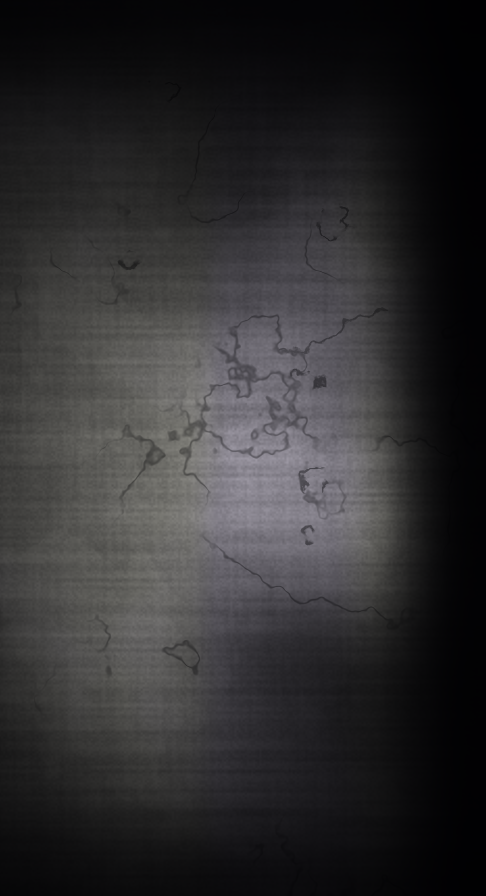
Write a Shadertoy shader that draws this background.

```glsl
// A dark, worn metal wall lit by overlapping soft pools of light.
// Stretched noise makes the brushed weave; noise contours make the stains,
// the hairline cracks and the chipped flakes.

const float AMBIENT = 0.035;
const float STREAK_GAIN = 0.24;
const float WEAVE_GAIN = 0.13;
const float STAIN_GAIN = 0.30;
const float GRAIN_GAIN = 0.13;
const float CRACK_DEPTH = 0.32;
const float CHIP_DEPTH = 0.42;
const vec3 OLIVE = vec3(1.015, 1.01, 0.95);
const vec3 VIOLET = vec3(1.0, 0.975, 1.035);
const vec3 SHADOW_TINT = vec3(0.001, 0.0, 0.007);

// Pools of light: centre and radius, in fractions of the canvas.
const int POOLS = 7;
const vec4 POOL_SHAPE[POOLS] = vec4[](
    vec4(0.60, 0.49, 0.25, 0.17), vec4(0.25, 0.50, 0.41, 0.29),
    vec4(0.70, 0.72, 0.15, 0.11), vec4(0.29, 0.25, 0.23, 0.14),
    vec4(0.77, 0.40, 0.12, 0.10), vec4(0.56, 0.28, 0.20, 0.07),
    vec4(0.48, 0.12, 0.38, 0.16));
const float POOL_POWER[POOLS] = float[](0.31, 0.31, 0.13, 0.11, 0.16, -0.06, 0.055);

// Chipped flakes: centre and size.
const int CHIPS = 6;
const vec3 CHIP[CHIPS] = vec3[](
    vec3(0.635, 0.464, 0.021), vec3(0.642, 0.406, 0.011),
    vec3(0.632, 0.580, 0.015), vec3(0.270, 0.706, 0.014),
    vec3(0.705, 0.756, 0.022), vec3(0.350, 0.896, 0.020));

float hash(vec2 p) {
    return fract(sin(dot(p, vec2(127.1, 311.7))) * 43758.545);
}

float noise(vec2 p) {
    vec2 i = floor(p), f = fract(p);
    f = f * f * (3.0 - 2.0 * f);
    return mix(mix(hash(i), hash(i + vec2(1, 0)), f.x),
               mix(hash(i + vec2(0, 1)), hash(i + vec2(1, 1)), f.x), f.y);
}

float fbm(vec2 p) {
    float sum = 0.0, gain = 0.5;
    for (int i = 0; i < 5; i++) {
        sum += gain * noise(p);
        p = mat2(1.6, 1.2, -1.2, 1.6) * p + 7.3;
        gain *= 0.5;
    }
    return sum / 0.97;
}

float segmentDistance(vec2 p, vec2 a, vec2 b) {
    vec2 d = b - a;
    return length(p - a - d * clamp(dot(p - a, d) / dot(d, d), 0.0, 1.0));
}

float lighting(vec2 uv) {
    float light = AMBIENT;
    for (int i = 0; i < POOLS; i++) {
        vec2 d = (uv - POOL_SHAPE[i].xy) / POOL_SHAPE[i].zw;
        light += POOL_POWER[i] * exp(-dot(d, d));
    }
    // Shade at the right side, the upper edge and the lower edge.
    light *= mix(0.12, 1.0, smoothstep(0.97, 0.73, uv.x));
    light *= mix(0.35, 1.0, smoothstep(1.0, 0.84, uv.y));
    return light * mix(0.5, 1.0, smoothstep(0.0, 0.14, uv.y));
}

float damage(vec2 uv, vec2 p, vec2 aspect) {
    vec2 wobble = vec2(fbm(p * 38.0), fbm(p * 38.0 + 19.0)) - 0.5;

    // Scattered hairline cracks follow noise contours inside rough patches.
    float contour = abs(fbm(p * 11.0 + 4.0) - 0.5);
    float patches = smoothstep(0.54, 0.68, fbm(p * 6.0 + 31.0));
    float wear = CRACK_DEPTH * patches * smoothstep(0.018, 0.0, contour);

    // One long rising crack.
    vec2 bent = p + wobble * 0.035;
    float crack = segmentDistance(bent, vec2(0.59, 0.602) * aspect, vec2(0.80, 0.662) * aspect);
    wear = max(wear, CRACK_DEPTH * smoothstep(0.0028, 0.0005, crack));

    // Flakes with a dark, broken rim.
    for (int i = 0; i < CHIPS; i++) {
        vec2 d = p - CHIP[i].xy * aspect + wobble * CHIP[i].z * 2.6;
        float edge = abs(length(d * vec2(0.75, 1.2)) - CHIP[i].z * 0.55);
        float broken = smoothstep(0.40, 0.58, noise(p * 70.0 + float(i)));
        wear = max(wear, CHIP_DEPTH * broken * smoothstep(0.0032, 0.0006, edge));
    }
    return wear;
}

void mainImage(out vec4 fragColor, in vec2 fragCoord) {
    vec2 uv = fragCoord / iResolution.xy;
    vec2 aspect = vec2(iResolution.x / iResolution.y, 1.0);
    vec2 p = uv * aspect;

    // Brushed rows, woven columns, stains and fine grain.
    float streak = 0.6 * noise(p * vec2(7.0, 230.0)) + 0.4 * noise(p * vec2(4.0, 65.0) + 9.0) - 0.5;
    float weave = 0.5 * noise(p * vec2(190.0, 9.0)) + 0.5 * noise(p * vec2(28.0, 3.0) + 5.0) - 0.5;
    float cloud = fbm(p * vec2(9.0, 8.0) + 13.0);
    float stain = cloud - 0.5 + 0.18 * (smoothstep(0.52, 0.56, fbm(p * 14.0 + 50.0)) - 0.4);
    float grain = noise(p * 430.0) - 0.5;

    float surface = 1.0 + STREAK_GAIN * streak + WEAVE_GAIN * weave
                  + STAIN_GAIN * stain + GRAIN_GAIN * grain;
    float value = lighting(uv) * surface * (1.0 - damage(uv, p, aspect));

    // Olive sides around a violet middle.
    float middle = smoothstep(0.38, 0.48, uv.x) * smoothstep(0.80, 0.66, uv.x);
    vec3 tint = mix(OLIVE, VIOLET, clamp(middle + 1.2 * (cloud - 0.5), 0.0, 1.0));
    fragColor = vec4(clamp(value * tint + SHADOW_TINT, 0.0, 1.0), 1.0);
}
```
